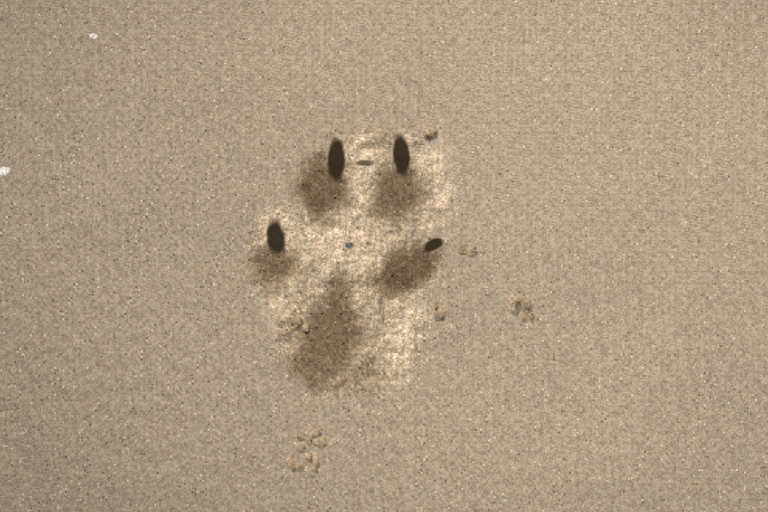
Write a WebGL 2 fragment shader that draws this texture.

```glsl
#version 300 es
precision highp float;
uniform vec2 u_resolution;
out vec4 fragColor;

float hash(vec2 p) {
  return fract(sin(dot(p, vec2(127.1, 311.7))) * 43758.5453);
}

float noise(vec2 p) {
  vec2 i = floor(p), f = fract(p);
  f = f * f * (3.0 - 2.0 * f);
  return mix(mix(hash(i), hash(i + vec2(1, 0)), f.x),
             mix(hash(i + vec2(0, 1)), hash(i + vec2(1, 1)), f.x), f.y);
}

float fbm(vec2 p) {
  float sum = 0.0, amp = 0.5;
  for (int i = 0; i < 4; i++) {
    sum += amp * noise(p);
    p = mat2(1.6, 1.2, -1.2, 1.6) * p + 7.3;
    amp *= 0.5;
  }
  return sum;
}

// Soft rotated ellipse: 1 inside, 0 outside, fading over "soft" of its radius
float blob(vec2 p, vec2 center, vec2 radius, float angle, float soft) {
  float c = cos(angle), s = sin(angle);
  vec2 q = mat2(c, -s, s, c) * (p - center);
  return 1.0 - smoothstep(1.0 - soft, 1.0 + soft, length(q / radius));
}

// Lumpy relief of loose sand, lit from the upper left
float relief(vec2 p) {
  vec2 toLight = vec2(-0.004, 0.006);
  return fbm(p * 45.0) - fbm((p + toLight) * 45.0);
}

void main() {
  vec2 p = gl_FragCoord.xy / u_resolution.y;
  vec2 uv = gl_FragCoord.xy / u_resolution;

  // Flat wet sand with broad tonal drift
  vec3 sand = vec3(0.685, 0.612, 0.52);
  sand *= 0.93 + 0.09 * smoothstep(0.0, 0.7, uv.x) + 0.05 * uv.y;
  sand *= 1.0 - 0.09 * smoothstep(0.45, 1.0, length((uv - vec2(0.55, 0.55)) * vec2(1.2, 1.1)));
  sand *= 0.97 + 0.06 * fbm(p * vec2(5.0, 9.0));

  // Ragged coordinates for the print
  vec2 w = p + 0.030 * (vec2(fbm(p * 24.0), fbm(p * 24.0 + 31.0)) - 0.47);

  // Loose sand pushed up around the print
  float loose = blob(w, vec2(0.735, 0.640), vec2(0.155, 0.110), -0.1, 0.12);
  loose = max(loose, blob(w, vec2(0.675, 0.485), vec2(0.190, 0.115), 0.1, 0.14));
  loose = max(loose, blob(w, vec2(0.535, 0.520), vec2(0.052, 0.075), 0.0, 0.2));
  loose = max(loose, blob(w, vec2(0.690, 0.345), vec2(0.145, 0.120), 0.25, 0.16));
  sand = mix(sand, vec3(0.735, 0.645, 0.535), 0.85 * loose);
  sand *= 1.0 + loose * 0.9 * relief(p);

  // Raised ridges that catch light
  float ridge = blob(w, vec2(0.715, 0.665), vec2(0.026, 0.070), 0.0, 0.6);
  ridge += blob(w, vec2(0.855, 0.665), vec2(0.030, 0.080), 0.2, 0.6);
  ridge += blob(w, vec2(0.655, 0.525), vec2(0.090, 0.050), 0.0, 0.7);
  ridge += blob(w, vec2(0.525, 0.575), vec2(0.032, 0.020), 0.0, 0.5);
  ridge += blob(w, vec2(0.565, 0.380), vec2(0.045, 0.028), -0.3, 0.6);
  ridge += blob(w, vec2(0.785, 0.340), vec2(0.032, 0.095), -0.3, 0.6);
  sand += vec3(0.085, 0.078, 0.068) * ridge;

  // Shaded hollows: four toes, then the heel pad
  float hollow = 0.85 * blob(w, vec2(0.630, 0.638), vec2(0.046, 0.062), -0.15, 0.45);
  hollow = max(hollow, 0.75 * blob(w, vec2(0.772, 0.625), vec2(0.044, 0.060), -0.2, 0.5));
  hollow = max(hollow, 0.75 * blob(w, vec2(0.535, 0.480), vec2(0.046, 0.036), 0.0, 0.5));
  hollow = max(hollow, 0.90 * blob(w, vec2(0.798, 0.474), vec2(0.072, 0.040), 0.55, 0.35));
  hollow = max(hollow, 0.70 * blob(w, vec2(0.665, 0.415), vec2(0.026, 0.052), 0.0, 0.5));
  hollow = max(hollow, 0.75 * blob(w, vec2(0.640, 0.340), vec2(0.062, 0.070), -0.4, 0.5));
  hollow = max(hollow, 0.65 * blob(w, vec2(0.610, 0.285), vec2(0.048, 0.042), -0.3, 0.5));
  hollow = max(hollow, 0.35 * blob(w, vec2(0.690, 0.270), vec2(0.070, 0.032), 0.1, 0.6));
  hollow *= 0.80 + 0.45 * fbm(p * 60.0);
  sand = mix(sand, vec3(0.42, 0.345, 0.255), hollow);

  // Deep claw holes
  vec2 e = mix(p, w, 0.55);
  float claw = blob(e, vec2(0.659, 0.690), vec2(0.016, 0.042), 0.05, 0.22);
  claw = max(claw, blob(e, vec2(0.785, 0.694), vec2(0.015, 0.040), 0.08, 0.22));
  claw = max(claw, blob(e, vec2(0.537, 0.536), vec2(0.018, 0.032), 0.15, 0.25));
  claw = max(claw, blob(e, vec2(0.848, 0.521), vec2(0.016, 0.010), 0.6, 0.3));
  claw = max(claw, 0.7 * blob(e, vec2(0.713, 0.684), vec2(0.018, 0.005), 0.0, 0.4));
  sand = mix(sand, vec3(0.20, 0.165, 0.12), 0.93 * claw);

  // Crumbs thrown clear of the print: xy center, z spread
  vec3 clumps[7] = vec3[7](vec3(0.605, 0.145, 0.022), vec3(0.595, 0.092, 0.036),
    vec3(1.018, 0.402, 0.026), vec3(0.918, 0.512, 0.024), vec3(0.857, 0.398, 0.016),
    vec3(0.570, 0.372, 0.026), vec3(0.835, 0.745, 0.012));
  for (int i = 0; i < 7; i++) {
    for (int j = 0; j < 9; j++) {
      vec2 id = vec2(float(i) + 1.0, float(j) + 3.0);
      vec2 spread = vec2(hash(id), hash(id + 17.0)) * 2.0 - 1.0;
      vec2 at = clumps[i].xy + spread * clumps[i].z * vec2(1.0, 0.65);
      vec2 size = vec2(0.005 + 0.004 * hash(id + 41.0));
      sand *= 1.0 - 0.22 * blob(w, at + vec2(0.003, -0.006), size, 0.0, 0.4);
      float lit = 0.88 + 12.0 * dot(p - at, vec2(-0.5, 0.8));
      sand = mix(sand, vec3(0.80, 0.69, 0.55) * lit, 0.85 * blob(w, at, size, 0.0, 0.35));
    }
  }

  // Pale shell chips and one dark pebble
  float chip = blob(p, vec2(0.007, 0.666), vec2(0.012, 0.008), 0.3, 0.3);
  chip = max(chip, 0.8 * blob(p, vec2(0.182, 0.930), vec2(0.009, 0.005), -0.2, 0.4));
  sand = mix(sand, vec3(0.90, 0.88, 0.85), chip);
  sand = mix(sand, vec3(0.40, 0.39, 0.38), blob(p, vec2(0.682, 0.521), vec2(0.008, 0.006), 0.0, 0.4));

  // Fine grains, with sparse pale, dark and rusty ones
  float grain = 0.6 * noise(p * 330.0) + 0.4 * noise(p * 170.0 + 9.0) - 0.5;
  sand *= 1.0 + (0.36 + 0.14 * loose) * grain * (1.0 - 0.6 * claw);
  vec2 cell = floor(p * 190.0);
  float pick = hash(cell + 5.0);
  float dot1 = 1.0 - smoothstep(0.2, 0.6, length(fract(p * 190.0) - 0.5));
  dot1 *= 1.0 - claw;
  sand += 0.13 * dot1 * step(0.965, pick);
  sand -= 0.12 * dot1 * step(pick, 0.03);
  sand = mix(sand, vec3(0.66, 0.46, 0.33), 0.5 * dot1 * step(0.5, pick) * step(pick, 0.515));

  fragColor = vec4(clamp(sand, 0.0, 1.0), 1.0);
}
```
